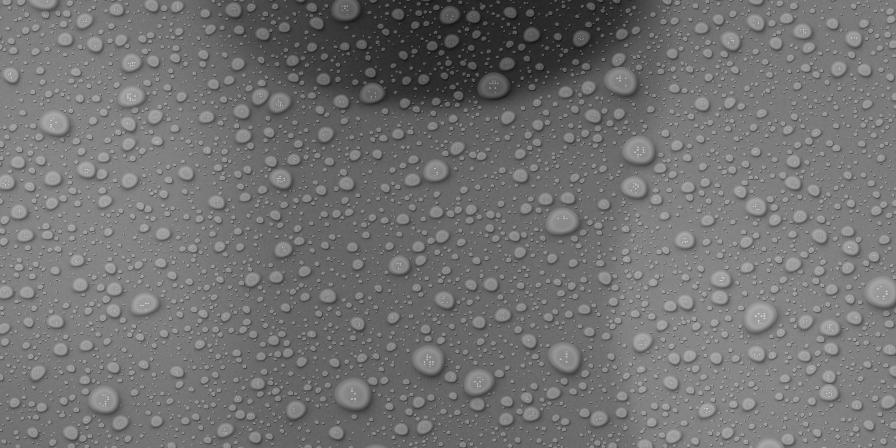
Give the GLSL for this texture, as a WebGL 1 fragment shader.

```glsl
precision highp float;
uniform vec2 u_resolution;

#define COARSE_CELL 0.125
#define CELL_RATIO 0.49
#define MIN_RADIUS 0.15
#define RADIUS_RANGE 0.16
#define DROP_LIFT 0.205
#define RIM_DARK 0.075
#define RIM_SIDE 0.17
#define SHADOW 0.36
#define GRAIN 0.022
#define LIGHT_AWAY vec2(0.45, -0.89)

float hash(vec2 p) {
  vec3 q = fract(vec3(p.xyx) * 0.1031);
  q += dot(q, q.yzx + 33.33);
  return fract((q.x + q.y) * q.z);
}

mat2 turn(float a) {
  float c = cos(a), s = sin(a);
  return mat2(c, s, -s, c);
}

// Grey sheet with a dark round recess at the top
float backdrop(vec2 p) {
  float grey = 0.475 + 0.01 * sin(p.x * 5.0 + p.y * 3.0);
  float band = smoothstep(0.35, 0.68, p.x)
             * (1.0 - smoothstep(1.39, 1.47, p.x + 0.06 * sin(p.y * 5.0)));
  grey -= 0.07 * band;
  vec2 toLeft = (p - vec2(0.22, 0.62)) / vec2(0.35, 0.4);
  vec2 toRight = (p - vec2(1.68, 0.3)) / vec2(0.4, 0.42);
  grey += 0.045 * exp(-dot(toLeft, toLeft)) + 0.05 * exp(-dot(toRight, toRight));
  grey -= 0.04 * (1.0 - smoothstep(0.0, 0.35, p.y)) * (1.0 - smoothstep(0.2, 0.9, p.x));
  vec2 q = (p - vec2(0.95, 1.03)) / vec2(0.53, 0.29);
  float d = length(q);
  grey -= 0.04 * (1.0 - smoothstep(1.0, 1.6, d));
  float recess = mix(0.15, 0.29, smoothstep(0.1, -0.95, q.x)) + 0.04 * d * d;
  return mix(grey, recess, 1.0 - smoothstep(0.8, 1.05, d));
}

// Nearest drop of one layer: centre, radius, signed distance
vec4 nearestDrop(vec2 p, float layer) {
  float cell = COARSE_CELL * pow(CELL_RATIO, layer);
  float share = layer < 0.5 ? 0.42 : 0.97 - 0.13 * layer;
  mat2 tilt = turn(0.4 + layer * 1.1);
  vec2 home = floor(tilt * p / cell);
  vec4 best = vec4(0.0, 0.0, 1.0, 9.0);
  for (int j = -1; j <= 1; j++) {
    for (int i = -1; i <= 1; i++) {
      vec2 id = home + vec2(float(i), float(j));
      vec2 key = id + 150.0 + layer * 37.0;
      if (hash(key + 5.3) < share) {
        float size = hash(key + 11.7);
        float radius = MIN_RADIUS + RADIUS_RANGE * size * size;
        vec2 jitter = vec2(hash(key), hash(key + 71.9)) - 0.5;
        vec2 centre = (id + 0.5 + jitter * 2.2 * (0.48 - radius)) * cell * tilt;
        radius *= cell;
        vec2 q = turn((hash(key + 23.1) - 0.5) * 1.6) * (p - centre) / radius;
        q.y += 0.13 * q.x * q.x - 0.05;
        q *= vec2(0.92, 1.0 + 0.22 * hash(key + 41.3));
        float dist = (length(q) - 1.0) * radius;
        if (dist < best.w) best = vec4(centre, radius, dist);
      }
    }
  }
  return best;
}

// Room between a drop centre and the drops of coarser layers
float clearance(vec2 centre, float layer) {
  float room = 9.0;
  for (int i = 0; i < 3; i++) {
    if (float(i) < layer) room = min(room, nearestDrop(centre, float(i)).w);
  }
  return room;
}

// Tiny glints clustered in the middle of a drop
float glints(vec2 u, vec2 seed) {
  vec2 g = u * vec2(5.5, 6.5);
  vec2 id = floor(g);
  float lit = step(0.62, hash(id + floor(seed * 900.0) + 60.0));
  float dotMask = 1.0 - smoothstep(0.2, 0.5, length(fract(g) - 0.5));
  return lit * dotMask * (1.0 - smoothstep(0.3, 0.5, length(u)));
}

float paintDrop(float under, vec2 p, vec4 drop, float layer, float pixel) {
  vec2 u = (p - drop.xy) / drop.z;
  float edge = drop.w / drop.z;
  float side = dot(u, LIGHT_AWAY);
  float shadow = exp(-max(edge, 0.0) * 5.0) * (1.0 - smoothstep(0.6, 1.0, edge));
  under *= 1.0 - SHADOW * shadow * smoothstep(-0.7, 0.9, side);

  float body = backdrop(drop.xy) * 0.78 + DROP_LIFT - 0.03 * side;
  float rim = smoothstep(-0.36, 0.0, edge);
  body -= rim * (RIM_DARK + RIM_SIDE * max(side, 0.0));
  body += 0.035 * smoothstep(-0.6, -0.35, edge) * (1.0 - rim);
  if (layer < 1.5) body += (layer < 0.5 ? 0.2 : 0.1) * glints(u, drop.xy);
  return mix(under, body, 1.0 - smoothstep(-pixel, pixel, drop.w));
}

void main() {
  vec2 p = gl_FragCoord.xy / u_resolution.y;
  float pixel = 0.75 / u_resolution.y;
  float grey = backdrop(p) + GRAIN * (hash(floor(p * 256.0)) - 0.5);

  // Fine drops first, coarse drops on top
  for (int i = 0; i < 4; i++) {
    float layer = 3.0 - float(i);
    vec4 drop = nearestDrop(p, layer);
    if (drop.w < drop.z && clearance(drop.xy, layer) > drop.z * 1.05) {
      grey = paintDrop(grey, p, drop, layer, pixel);
    }
  }
  gl_FragColor = vec4(vec3(grey), 1.0);
}
```
